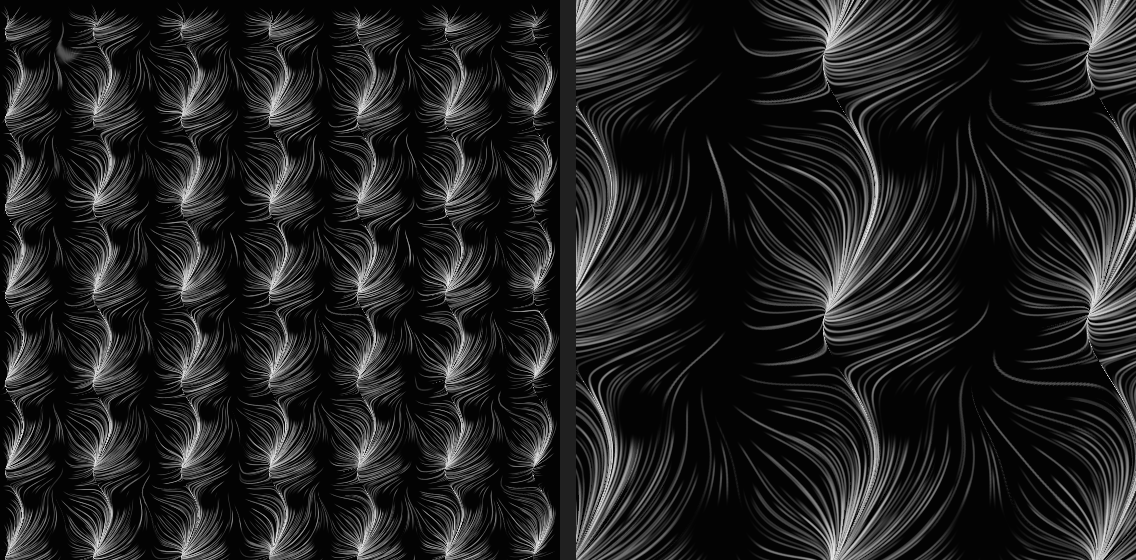
Left, the full canvas; right, a detail of the centre.
Give the GLSL for this pattern, as a WebGL 2 fragment shader.

```glsl
#version 300 es
precision highp float;

uniform vec2 u_resolution;
out vec4 fragColor;

float hash(vec2 p) {
    return fract(sin(dot(p, vec2(127.1, 311.7))) * 43758.5453);
}

// Periodic flow with one sink in each 2 pi cell
vec2 flow(vec2 p) {
    float pull = -1.8 * sin(p.x) * (0.75 + 0.25 * cos(p.y)) + 0.9 * cos(p.x);
    float sway = -0.25 * sin(p.y) - 0.8 * cos(p.y) + 0.35 * sin(2.0 * p.y) - 0.1;
    return vec2(pull + sway, 0.8 * (cos(p.x + 0.6) + cos(p.y + 0.7) - 1.59));
}

// Rate at which neighbouring streamlines spread apart
float spreadRate(vec2 p, vec2 dir) {
    float ux = -1.8 * cos(p.x) * (0.75 + 0.25 * cos(p.y)) - 0.9 * sin(p.x);
    float uy = 0.45 * sin(p.x) * sin(p.y) - 0.25 * cos(p.y) + 0.8 * sin(p.y)
             + 0.7 * cos(2.0 * p.y);
    float vx = -0.8 * sin(p.x + 0.6);
    float vy = -0.8 * sin(p.y + 0.7);
    return dir.y * dir.y * ux - dir.x * dir.y * (uy + vx) + dir.x * dir.x * vy;
}

// Hair seeded on a grid line crossed between a and b; x runs along that line
float hairAt(vec2 a, vec2 b, float slope, float spread, float travel, float stepSize,
             float salt, vec2 extent, float pixel) {
    const float ROW = 0.7854;
    const float GAP = 0.34;
    float rowA = floor(a.y / ROW);
    float rowB = floor(b.y / ROW);
    if (rowA == rowB) return 0.0;
    float row = max(rowA, rowB);
    float f = clamp((row * ROW - a.y) / (b.y - a.y), 0.0, 1.0);
    float x = mix(a.x, b.x, f);
    travel += f * stepSize;

    // One jittered seed per slot
    float shift = row * 0.37;
    float slot = floor(x / GAP + shift);
    vec2 id = vec2(slot, row) + salt;
    float seedX = (slot - shift + 0.25 + 0.5 * hash(id)) * GAP;
    float dist = abs((x - seedX) * slope) * spread;
    float hair = 1.0 - smoothstep(0.0, 0.03 + 0.5 * pixel, dist);
    hair *= smoothstep(0.08, 0.3, abs(slope));

    // Random values settle to their mean where hairs merge
    float detail = smoothstep(0.02, 0.13, spread);
    float delay = 0.8 * mix(0.5, hash(id + 17.3), detail);
    float reach = mix(2.4, 5.0, mix(0.5, hash(id + 41.7), detail));
    hair *= mix(0.7, step(hash(id + 5.9), 0.75), detail);
    hair *= mix(0.3, 1.0, mix(0.5, hash(id + 73.1), detail));
    hair *= smoothstep(delay, delay + 0.45, travel);
    hair *= 1.0 - smoothstep(reach - 0.6, reach, travel);
    hair *= mix(0.8, 0.45, smoothstep(0.05, 0.8, spread));

    // Seeds lie only inside the canvas
    vec2 seed = vec2(seedX, row * ROW);
    vec2 inside = step(vec2(0.0), seed) * step(seed, extent);
    return hair * inside.x * inside.y;
}

// Soft hollow repeated in every cell
float hollow(vec2 p, vec2 center, float radius) {
    return smoothstep(radius * 0.5, radius * 1.15, length(2.0 * sin((p - center) * 0.5)));
}

void main() {
    const float STEP = 0.09;
    vec2 sink = vec2(0.41, 0.33);
    vec2 extent = 40.0 * u_resolution / u_resolution.y;
    vec2 start = 40.0 * gl_FragCoord.xy / u_resolution.y;
    float pixel = 40.0 / u_resolution.y;

    vec2 p = start;
    float logSpread = 0.0;
    float light = 0.0;

    // Walk upstream and gather the hairs seeded on each grid line crossed
    for (int i = 0; i < 56; i++) {
        vec2 v = flow(p - sink);
        vec2 mid = p - 0.5 * STEP * v / (length(v) + 1e-4);
        v = flow(mid - sink);
        float speed = length(v);
        vec2 dir = v / (speed + 1e-4);
        vec2 next = p - STEP * dir;
        logSpread += STEP * spreadRate(mid - sink, dir) / (speed + 0.1);
        float spread = exp(clamp(logSpread, -12.0, 4.0));
        float travel = float(i) * STEP;

        light += hairAt(p, next, dir.y, spread, travel, STEP, 0.0, extent, pixel);
        light += hairAt(p.yx, next.yx, dir.x, spread, travel, STEP, 91.0, extent.yx, pixel);
        p = next;
    }

    // Dark gaps between the plumes
    light *= hollow(start - sink, vec2(-2.5, 1.1), 1.1);
    light *= hollow(start - sink, vec2(1.9, -2.4), 0.9);

    float tone = 0.01 + 0.95 * (1.0 - exp(-1.1 * light));
    fragColor = vec4(vec3(tone), 1.0);
}
```
